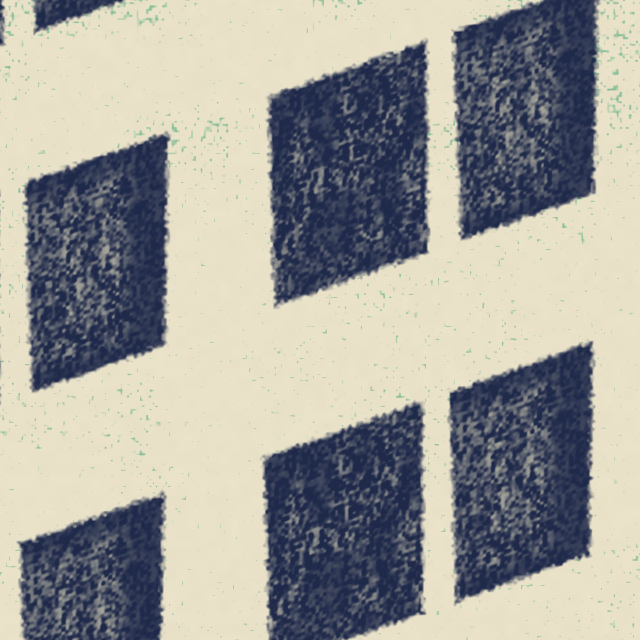
Write a Shadertoy shader that draws this pattern.

```glsl
// Slanted facade of paired dark windows on cream plaster with faint green specks.
// A skewed lattice repeats one cell of two tapered panes; value noise frays their
// edges, wears the glass in vertical streaks and scatters the specks.

float hash(vec2 p) {
    vec3 h = fract(vec3(p.xyx) * 0.1031);
    h += dot(h, h.yzx + 33.33);
    return fract((h.x + h.y) * h.z);
}

float noise(vec2 p) {
    vec2 i = floor(p), f = fract(p);
    f = f * f * (3.0 - 2.0 * f);
    return mix(mix(hash(i), hash(i + vec2(1, 0)), f.x),
               mix(hash(i + vec2(0, 1)), hash(i + vec2(1, 1)), f.x), f.y);
}

float bump(float x, float centre, float width) {
    float d = (x - centre) / width;
    return exp(-d * d);
}

// x: position across the pane from 0 to 1, y: signed inner distance in canvas units
vec2 pane(vec2 cell, vec2 bottomEdges, vec2 topEdges) {
    vec2 sides = mix(bottomEdges, topEdges, cell.y / 0.588);
    float across = (cell.x - sides.x) / (sides.y - sides.x);
    float inX = min(cell.x - sides.x, sides.y - cell.x) * 0.67;
    float inY = min(cell.y, 0.588 - cell.y) * 0.53;
    return vec2(across, min(inX, inY));
}

void mainImage(out vec4 fragColor, in vec2 fragCoord) {
    vec2 p = fragCoord / iResolution.y;

    // Lattice: one step to the next pair, one step to the next storey
    mat2 lattice = mat2(0.6706, 0.2370, 0.0072, 0.5638);
    vec2 cell = fract(inverse(lattice) * (p - vec2(0.430, 0.522)) + 0.1) - 0.1;
    vec2 wide = pane(cell, vec2(0.0, 0.355), vec2(-0.022, 0.346));
    vec2 narrow = pane(cell, vec2(0.433, 0.742), vec2(0.411, 0.744));

    // Worn glass: the same grain in every cell, plus a little local variation
    vec2 g = cell * vec2(0.67, 0.56) + 1.0;
    float grain = 0.5 * noise(g * 180.0) + 0.32 * noise(g * vec2(130, 45))
                + 0.18 * noise(p * 190.0);
    float height = cell.y / 0.588;
    float streaks = bump(narrow.x, 0.32, 0.17) + bump(narrow.x, 0.61, 0.11)
                  + 0.5 * bump(narrow.x, 0.06, 0.12);
    streaks *= smoothstep(0.03, 0.16, height) * smoothstep(0.98, 0.8, height);
    float blotches = smoothstep(0.3, 0.8, noise(g * vec2(28, 18)));
    float narrowWear = smoothstep(0.28, 0.85, grain) * (0.22 + 0.8 * streaks);
    float wideWear = smoothstep(0.34, 0.9, grain) * (0.3 + 0.6 * blotches);
    float wear = narrow.y > wide.y ? narrowWear : wideWear;
    vec3 glass = mix(vec3(0.12, 0.16, 0.29), vec3(0.64, 0.64, 0.60), min(wear, 1.0));

    // Plaster with clustered green specks, denser toward the top
    float cluster = smoothstep(0.42, 0.8, noise(p * 9.0 + 3.0))
                  * (0.4 + 0.6 * smoothstep(0.55, 1.0, p.y));
    float speck = smoothstep(0.9 - 0.32 * cluster, 1.06, noise(p * 200.0 + 17.0));
    vec3 plaster = vec3(0.912, 0.884, 0.785) + 0.012 * (noise(p * 60.0) - 0.5);
    plaster = mix(plaster, vec3(0.40, 0.70, 0.53), 0.8 * speck);

    // Soft, frayed outline
    float fray = 0.008 * (noise(p * 170.0 + 5.0) - 0.5);
    float soft = max(0.0055, 1.0 / iResolution.y);
    float inside = smoothstep(-soft, soft, max(wide.y, narrow.y) + fray);
    fragColor = vec4(mix(plaster, glass, inside), 1.0);
}
```
